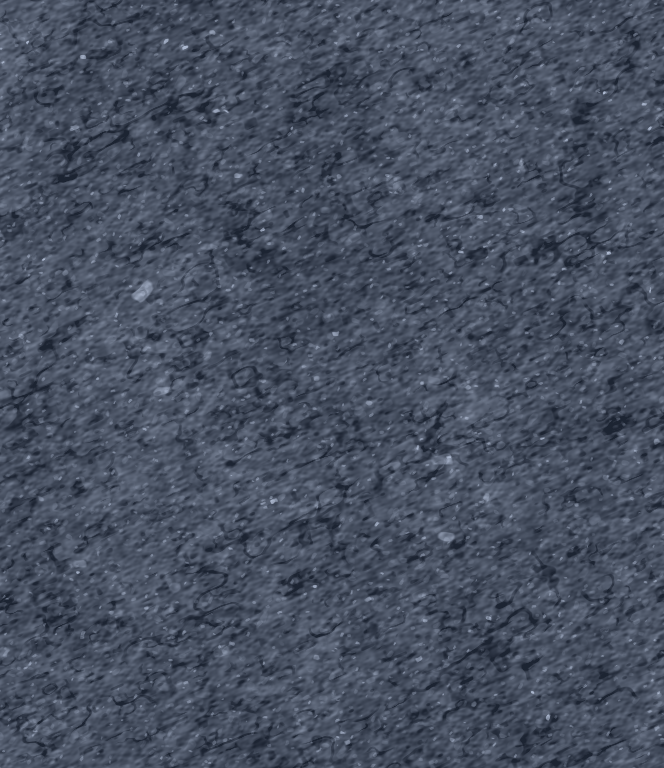
Reproduce this texture procedurally as a WebGL 2 fragment shader.

```glsl
#version 300 es
precision highp float;

uniform vec2 u_resolution;
out vec4 fragColor;

// Three random values per lattice cell
vec3 hash3(vec2 cell, uint seed) {
    uvec2 c = uvec2(ivec2(cell));
    uvec3 v = uvec3(c, seed) * 1664525u + 1013904223u;
    v.x += v.y * v.z; v.y += v.z * v.x; v.z += v.x * v.y;
    v ^= v >> 16u;
    v.x += v.y * v.z; v.y += v.z * v.x; v.z += v.x * v.y;
    return vec3(v >> 8u) / 16777216.0;
}

float noise(vec2 p, uint seed) {
    vec2 i = floor(p), f = fract(p);
    f = f * f * (3.0 - 2.0 * f);
    float low = mix(hash3(i, seed).x, hash3(i + vec2(1, 0), seed).x, f.x);
    float high = mix(hash3(i + vec2(0, 1), seed).x, hash3(i + vec2(1, 1), seed).x, f.x);
    return mix(low, high, f.y);
}

// Surface height, stretched along the tilted grain
float height(vec2 p) {
    return 0.6 * noise(p * vec2(95.0, 170.0), 1u)
         + 0.4 * noise(p * vec2(170.0, 290.0), 2u);
}

// Scattered irregular chips: coverage times a random brightness
float chips(vec2 p, float cells, float radius, float share, uint seed) {
    vec2 home = floor(p * cells);
    float ragged = noise(p * 0.9 / radius, seed + 20u) - 0.5;
    float soft = 0.8 / u_resolution.y + 0.12 * radius;
    float best = 0.0;
    for (int y = -1; y <= 1; y++) {
        for (int x = -1; x <= 1; x++) {
            vec2 cell = home + vec2(x, y);
            vec3 place = hash3(cell, seed);
            vec3 look = hash3(cell, seed + 10u);
            vec2 d = p - (cell + place.xy) / cells;
            float turn = (look.x - 0.5) * 1.6;
            d = mat2(cos(turn), -sin(turn), sin(turn), cos(turn)) * d;
            d.y *= 1.2 + 0.7 * look.y;
            float size = radius * (0.55 + 0.7 * look.z);
            float edge = mix(length(d), max(abs(d.x), abs(d.y)), 0.5) + ragged * radius * 0.9;
            float cover = 1.0 - smoothstep(size - soft, size + soft, edge);
            best = max(best, cover * step(place.z, share) * (0.35 + 0.65 * look.y));
        }
    }
    return best;
}

// Short thin crevices along noise contours
float crevices(vec2 p, vec2 scale, float width, uint seed) {
    float line = abs(noise(p * scale, seed) - 0.5 + 0.25 * (noise(p * scale * 2.7, seed + 1u) - 0.5));
    float patchy = smoothstep(0.56, 0.76, noise(p * scale * 0.8 + 7.3, seed + 2u));
    return (1.0 - smoothstep(width * 0.3, width, line)) * patchy;
}

void main() {
    vec2 uv = gl_FragCoord.xy / u_resolution.y;
    vec2 p = mat2(0.91, -0.41, 0.41, 0.91) * uv + 3.0;

    // Broad mottling and fine grain
    float tone = 0.325;
    tone += 0.05 * (noise(uv * 5.0, 3u) - 0.5);
    tone += 0.05 * (noise(uv * 17.0, 4u) - 0.5);
    tone += 0.09 * (noise(p * vec2(50.0, 75.0), 5u) - 0.5);
    tone += 0.12 * (noise(p * vec2(150.0, 260.0), 6u) - 0.5);

    // Relief lit from above
    tone += 0.17 * (height(p) - height(p + vec2(-0.0008, 0.0032)));

    // Dull chips, pale stones and bright specks
    tone += 0.07 * chips(p, 42.0, 0.0075, 0.4, 31u);
    tone += 0.09 * chips(p, 75.0, 0.0042, 0.35, 32u);
    tone += 0.2 * chips(p, 10.0, 0.0105, 0.17, 33u);
    tone += 0.22 * chips(p, 85.0, 0.0023, 0.26, 34u);
    tone += 0.38 * chips(p, 26.0, 0.0034, 0.14, 35u);

    // Dark crevices and pits
    tone -= 0.12 * crevices(p, vec2(26.0, 48.0), 0.09, 60u);
    tone -= 0.10 * crevices(p, vec2(60.0, 105.0), 0.16, 70u);
    tone -= 0.10 * smoothstep(0.72, 0.95, noise(p * vec2(85.0, 150.0), 80u));

    // Slate blue tint
    tone = clamp(tone, 0.14, 0.72);
    fragColor = vec4(tone * 0.97 - 0.025, tone, tone * 1.06 + 0.047, 1.0);
}
```
